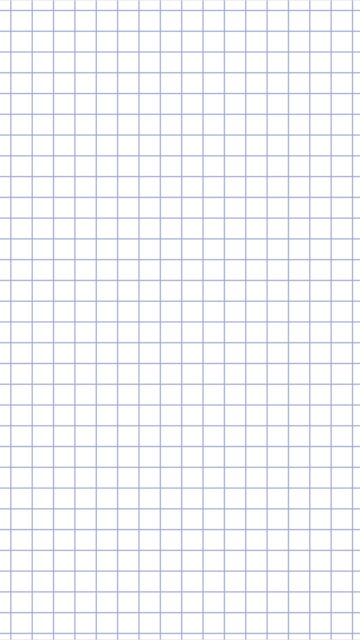
This pattern is drawn by a Shadertoy shader. Its source:

```glsl
// Squared paper: thin blue-grey grid lines on white, with a faint violet cast on some rows.

// Coverage of a soft-edged line of the given width at signed distance d.
float lineCoverage(float d, float width, float blur) {
    return smoothstep(-blur, blur, d + 0.5 * width)
         - smoothstep(-blur, blur, d - 0.5 * width);
}

void mainImage(out vec4 fragColor, in vec2 fragCoord) {
    // Canvas widths, measured from the top left corner
    vec2 p = vec2(fragCoord.x, iResolution.y - fragCoord.y) / iResolution.x;
    float height = iResolution.y / iResolution.x;
    float blur = 0.92 / iResolution.x;

    // Signed distance to the nearest vertical and horizontal rule
    vec2 cell = vec2(0.05932, 0.05768);
    vec2 grid = (p - vec2(0.0301, 0.0291)) / cell;
    vec2 index = floor(grid + 0.5);
    vec2 d = (grid - index) * cell;

    float vertical = lineCoverage(d.x, 0.00326, blur);
    float horizontal = lineCoverage(d.y, 0.00326, blur);

    // Every ninth row is printed slightly more violet
    vec3 blueInk = vec3(0.62, 0.66, 0.80);
    vec3 violetInk = vec3(0.67, 0.64, 0.80);
    float violetRow = 1.0 - step(0.5, mod(index.y + 1.0, 9.0));
    vec3 rowInk = mix(blueInk, violetInk, violetRow);

    vec3 color = mix(vec3(1.0), rowInk, horizontal);
    color = mix(color, blueInk, vertical);

    // Pale trim along the top and bottom of the sheet
    float edge = min(p.y, height - p.y);
    color = mix(color, vec3(0.86, 0.85, 0.87), 0.6 * lineCoverage(edge, 0.004, blur));

    fragColor = vec4(color, 1.0);
}
```
